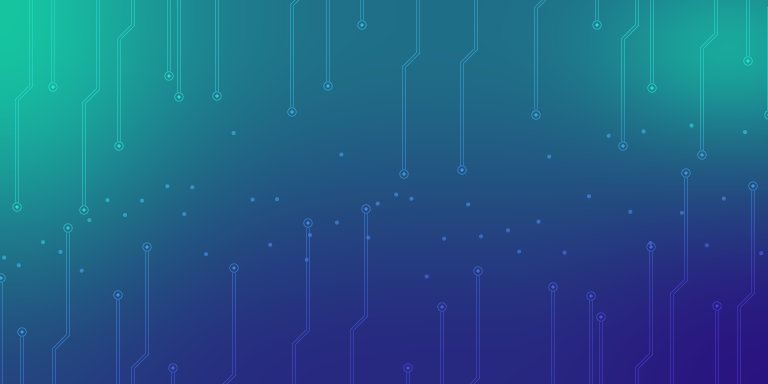
A Shadertoy shader for this background:

```glsl
// Circuit traces over a green to indigo gradient. One trace motif (pad, double line,
// 45 degree jog) hangs from the top edge and repeats, turned half round, at the bottom.
// Hash-scattered dots fill the band between; all tints follow one "greenness" field.

const int TRACES = 19;

// Pad position of each hanging trace: x, and depth below the top edge
const vec2 PADS[TRACES] = vec2[](
    vec2(17, 207), vec2(53, 87), vec2(84, 210), vec2(119, 146), vec2(169, 76),
    vec2(179, 97), vec2(217, 96), vec2(292, 112), vec2(328, 86), vec2(362, 25),
    vec2(404, 174), vec2(462, 170), vec2(536, 115), vec2(597, 25), vec2(623, 146),
    vec2(652, 88), vec2(702, 155), vec2(748, 61), vec2(769, 115));

// One bit per trace: set where the turned copy sits 10 units higher
const int RAISED = 0x194C4;

float hash(float n) {
    return fract(sin(n * 12.9898) * 43758.5453);
}

float coverage(float dist, float px) {
    return clamp(0.5 - dist / px, 0.0, 1.0);
}

// Amount of green at uv, with v running downwards
float greenness(vec2 uv) {
    float g = mix(0.43, 0.155, smoothstep(0.08, 1.0, uv.y));
    vec2 left = uv / vec2(0.237, 0.95);
    vec2 right = (uv - vec2(0.95, 0.13)) / vec2(0.16, 0.22);
    g += 0.34 * exp(-dot(left, left));
    g += 0.23 * exp(-dot(right, right));
    g -= 0.08 * smoothstep(0.65, 1.0, uv.x) * smoothstep(0.35, 0.8, uv.y);
    return g;
}

vec3 backgroundColor(float g) {
    return vec3(0.17 - 0.11 * g, g, 0.5 + 0.13 * smoothstep(0.25, 0.8, g));
}

vec3 accentColor(float g) {
    vec3 violet = vec3(0.29, 0.24, 0.85);
    vec3 azure = vec3(0.25, 0.59, 0.89);
    vec3 cyan = vec3(0.17, 0.87, 0.84);
    vec3 low = mix(violet, azure, smoothstep(0.08, 0.36, g));
    return mix(low, cyan, smoothstep(0.34, 0.56, g));
}

// Opacity of a trace; q is relative to its pad, y running towards the edge
float trace(vec2 q, float px) {
    float jog = clamp(q.y - 107.0, 0.0, 14.0);
    float side = abs(q.x - jog);
    if (jog > 0.0 && jog < 14.0) side *= 0.7071;
    float rails = coverage(abs(side - 1.35) - 0.4, px) * step(4.2, q.y);

    float r = length(q);
    float ring = coverage(abs(r - 4.2) - 0.4, px);
    float core = coverage(r - 1.6, px);
    return max(0.65 * rails, max(0.8 * ring, core));
}

void mainImage(out vec4 fragColor, in vec2 fragCoord) {
    // Canvas is 384 units high, y measured down from the top
    float px = 384.0 / iResolution.y;
    vec2 p = fragCoord * px;
    p.y = 384.0 - p.y;

    float g = greenness(p / vec2(768.0, 384.0));
    vec3 color = backgroundColor(g);
    vec3 accent = accentColor(g);

    // Scattered dots, one per column, gathered around the middle
    float dots = 0.0;
    for (int i = 0; i < 45; i++) {
        float n = float(i);
        float x = (n + hash(n + 1.0)) * 768.0 / 45.0;
        float y = 112.0 + 94.0 * (hash(n + 71.3) + hash(n + 137.9));
        dots = max(dots, coverage(length(p - vec2(x, y)) - 2.0, px));
    }
    color = mix(color, accent, 0.7 * dots);

    // Hanging traces and their turned copies
    float ink = 0.0;
    for (int i = 0; i < TRACES; i++) {
        float lift = 10.0 * float((RAISED >> i) & 1);
        vec2 turned = vec2(770.0, 393.0 - lift) - p;
        vec2 hanging = p - PADS[i];
        vec2 standing = turned - PADS[i];
        ink = max(ink, trace(vec2(hanging.x, -hanging.y), px));
        ink = max(ink, trace(vec2(standing.x, -standing.y), px));
    }
    color = mix(color, accent, ink);

    fragColor = vec4(color, 1.0);
}
```
